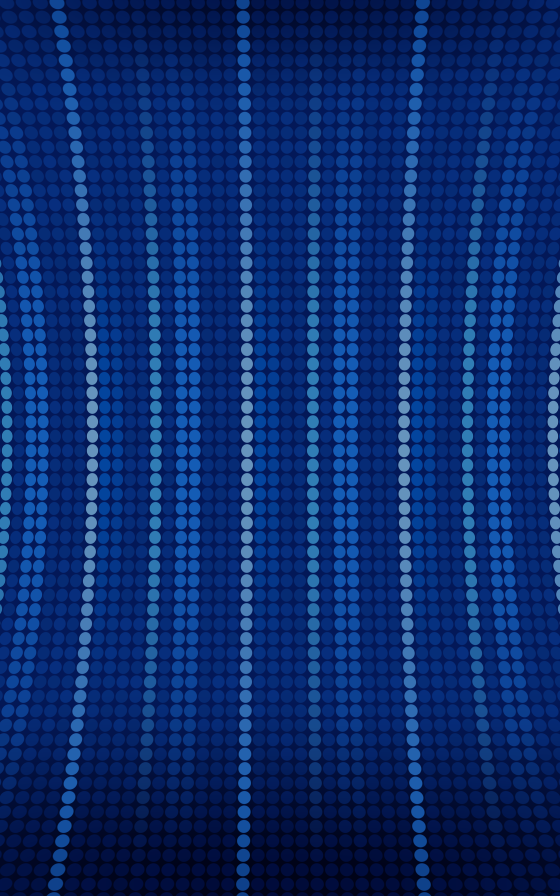
Give the GLSL for this background, as a Shadertoy shader.

```glsl
// A blue wall of round lamps in straight rows and bowed columns.
// Canvas positions are unbent into a lamp grid, a twelve-column pattern picks
// the lit stripes, and the wall fades to night at its top and bottom.

const float ROWS = 62.0;
const float PERIOD = 12.0;
const float DOT_RADIUS = 0.45;
const float WAIST = 0.51;      // height where the columns are closest

const vec3 GAP_BLUE   = vec3(0.012, 0.095, 0.345);
const vec3 GAP_NIGHT  = vec3(0.0, 0.01, 0.09);
const vec3 LAMP_BLUE  = vec3(0.025, 0.175, 0.475);
const vec3 LAMP_NIGHT = vec3(0.0, 0.045, 0.23);

float hash(vec2 p) {
    return fract(sin(dot(p, vec2(127.1, 311.7))) * 43758.5);
}

// 1 inside the given distance from the waist, 0 beyond the outer one
float fade(float v, float inner, float outer) {
    return 1.0 - smoothstep(inner, outer, abs(v));
}

// 1 where the column index equals the given place in the period
float isColumn(float place, float index) {
    return 1.0 - step(0.5, abs(place - index));
}

// Undo the outward bow: s and v run from -1 to 1 across the canvas
float unbend(float s, float v) {
    float flatS = s;
    for (int i = 0; i < 5; i++) {
        flatS = s / (1.0 + v * v * (0.13 + 0.155 * flatS * flatS));
    }
    return flatS;
}

float columnCoord(float s) {
    return 2.5 + 21.28 * s + 0.83 * s * s * s;
}

// Darkness of the wall: a soft top band and a deeper bottom one
float nightAmount(vec2 uv) {
    float s = 2.0 * uv.x - 1.0;
    float top = smoothstep(0.87, 1.01, uv.y) * (0.75 - 0.5 * s * s);
    float bottom = (1.0 - smoothstep(0.02, 0.24, uv.y)) * (1.0 - 0.2 * s * s);
    return clamp(top + bottom, 0.0, 1.0);
}

// Colour of one lamp from its place in the period and its height
vec3 lampColor(vec3 base, float place, float v) {
    vec3 color = base;

    // broad blue pair
    float pair = isColumn(place, 7.0) + isColumn(place, 8.0);
    color = mix(color, vec3(0.08, 0.36, 0.71), pair * fade(v, 0.1, 0.98));

    // short deep blue pair beside the bright stripe
    float deep = isColumn(place, 1.0) + 0.7 * isColumn(place, 2.0);
    color = mix(color, vec3(0.01, 0.27, 0.62), deep * fade(v, 0.05, 0.6));

    // cyan stripe
    float cyan = isColumn(place, 5.0);
    color = mix(color, vec3(0.19, 0.49, 0.71), cyan * fade(v, 0.15, 1.0));

    // bright stripe, paler towards the waist and dimmer at the ends
    vec3 bright = mix(vec3(0.08, 0.34, 0.67), vec3(0.40, 0.58, 0.74),
                      fade(v, 0.05, 0.95));
    float strength = 1.0 - 0.3 * smoothstep(0.75, 1.0, abs(v));
    return mix(color, bright, isColumn(place, 0.0) * strength);
}

void mainImage(out vec4 fragColor, in vec2 fragCoord) {
    vec2 uv = fragCoord / iResolution.xy;
    float v = 2.0 * (uv.y - WAIST);
    float s = unbend(2.0 * uv.x - 1.0, v);

    // lamp grid, with lamp centres on whole numbers
    vec2 grid = vec2(columnCoord(s), ROWS * (1.0 - uv.y) - 0.186);
    vec2 cell = floor(grid + 0.5);
    float lampHeight = 1.0 - (cell.y + 0.186) / ROWS;

    // lamp and gap colours
    float night = nightAmount(uv);
    vec3 base = mix(LAMP_BLUE, LAMP_NIGHT, night);
    base *= 0.95 + 0.1 * hash(cell);
    vec3 lamp = lampColor(base, mod(cell.x, PERIOD), 2.0 * (lampHeight - WAIST));
    vec3 gap = mix(GAP_BLUE, GAP_NIGHT, night);

    // smooth lamp edge, about one pixel wide
    float soft = 0.7 * ROWS / iResolution.y;
    float disc = 1.0 - smoothstep(-soft, soft, length(grid - cell) - DOT_RADIUS);
    fragColor = vec4(mix(gap, lamp, disc), 1.0);
}
```
